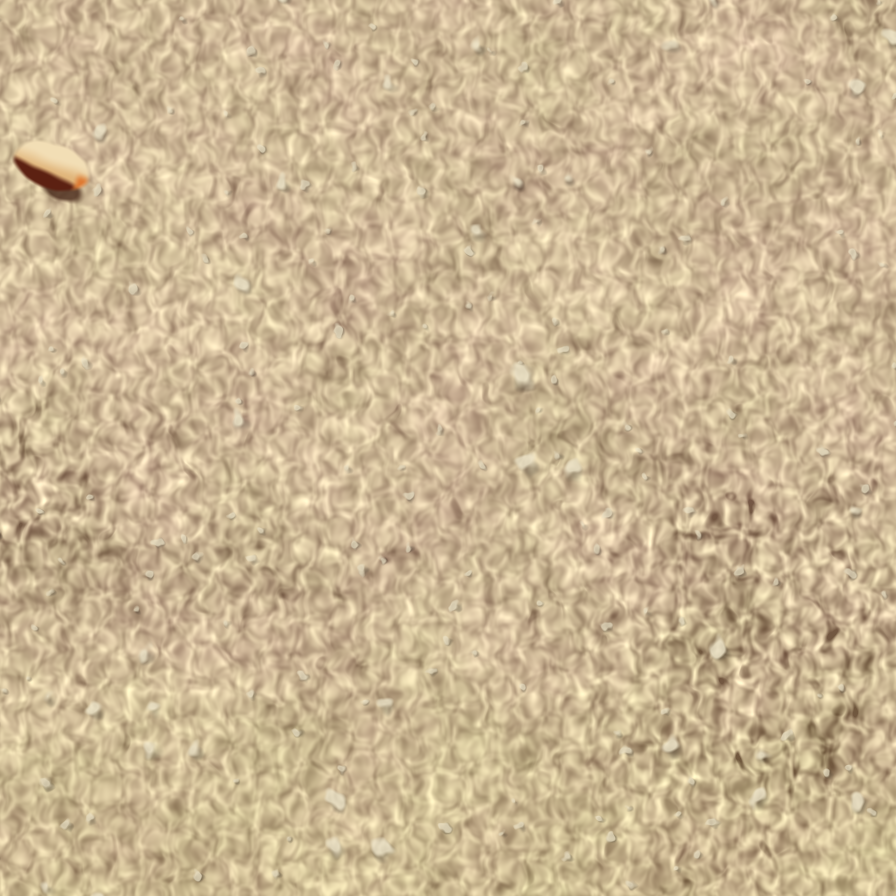
Write a three.js fragment shader that draws this texture.

```glsl
// Dry sandy ground: fine warped grains with dark crevices, rougher in a few patches.
// Layered gradient noise gives one tone that moves a sand colour from dark to light;
// scattered pale pebbles, a faint twig groove and one larger stone lie on top.
varying vec2 vUv;

float hash(vec2 p) {
  vec3 q = fract(p.xyx * vec3(0.1031, 0.1030, 0.0973));
  q += dot(q, q.yzx + 33.33);
  return fract((q.x + q.y) * q.z);
}

// Slope of a random direction at a lattice corner
float corner(vec2 cell, vec2 offset) {
  float angle = 6.2832 * hash(cell);
  return dot(vec2(cos(angle), sin(angle)), offset);
}

// Gradient noise, roughly -0.7 to 0.7
float noise(vec2 p) {
  vec2 i = floor(p), f = fract(p);
  vec2 u = f * f * f * (f * (f * 6.0 - 15.0) + 10.0);
  vec2 e = vec2(1.0, 0.0);
  return mix(mix(corner(i, f), corner(i + e, f - e), u.x),
             mix(corner(i + e.yx, f - e.yx), corner(i + e.xx, f - e.xx), u.x), u.y);
}

vec2 rotate(vec2 p, float angle) {
  float c = cos(angle), s = sin(angle);
  return vec2(c * p.x + s * p.y, c * p.y - s * p.x);
}

float patchAt(vec2 p, vec2 center, vec2 size) {
  vec2 d = (p - center) / size;
  return exp(-dot(d, d));
}

// Pebble cover in x, shadow in y; one candidate per cell
vec2 pebbles(vec2 p, float share) {
  vec2 cell = floor(p);
  vec2 center = 0.35 + 0.3 * vec2(hash(cell + 11.0), hash(cell + 47.0));
  vec2 d = rotate(fract(p) - center, 3.0 * hash(cell + 83.0));
  vec2 stretch = vec2(1.0, 0.65);
  float radius = mix(0.09, 0.21, pow(hash(cell + 29.0), 2.0));
  float wobble = 0.12 * noise(p * 4.0);
  float body = length(d * stretch) - radius * 0.8 + wobble;
  vec2 shadowOffset = fract(p) - center - vec2(0.05, -0.09);
  float shadow = length(shadowOffset) - radius + wobble;
  float present = step(hash(cell + 5.0), share);
  return present * vec2(smoothstep(0.05, -0.05, body), smoothstep(0.08, -0.08, shadow));
}

void main() {
  vec2 p = vUv;
  vec2 warp = vec2(noise(p * 42.0), noise(p * 42.0 + 71.0));
  vec2 q = p + 0.009 * warp;

  // Rough, darker patches fade into smoother ground
  float rough = patchAt(p, vec2(0.84, 0.28), vec2(0.17, 0.24))
              + 0.6 * patchAt(p, vec2(0.02, 0.45), vec2(0.09, 0.12))
              + 0.6 * patchAt(p, vec2(1.0, 0.98), vec2(0.06, 0.07))
              + 0.3 * patchAt(p, vec2(0.2, 0.4), vec2(0.22, 0.2));
  rough = clamp(rough * (1.0 + 1.2 * noise(p * 11.0 + 5.0)), 0.0, 1.0);

  // Grain tone, in steps of about one palette shade
  float broad = noise(p * 7.0 + 19.0);
  float clumps = noise(q * vec2(32.0, 28.0) + 37.0);
  float grains = noise(q * vec2(78.0, 56.0));
  float fine = noise(q * vec2(140.0, 108.0) + 53.0);
  float tone = 3.2 * grains + 2.1 * fine + 1.4 * clumps + 0.9 * broad;
  tone *= 0.95 + 0.6 * rough;
  tone += 0.18 - 0.5 * rough;

  // Dark crevices gather where the clump noise is high
  float crevice = smoothstep(0.1, 0.4, noise(q * vec2(60.0, 46.0) + 91.0));
  float gathered = smoothstep(0.0, 0.4, noise(p * 17.0 + 63.0) + 0.3 * rough);
  tone -= crevice * gathered * (1.5 + 1.2 * rough);

  // Shallow groove left by a twig
  vec2 along = rotate(q - vec2(0.42, 0.367), 0.54);
  float groove = length(vec2(max(abs(along.x) - 0.045, 0.0), along.y));
  tone -= 1.7 * smoothstep(0.015, 0.002, groove + 0.012 * clumps);

  // Sand colour with a slow drift between pink and yellow-green
  vec3 color = vec3(0.80, 0.715, 0.585) + 0.075 * max(tone, -5.0) * vec3(0.94, 1.0, 0.87);
  float drift = noise(p * 9.0 + 29.0) + 0.6 * noise(q * 50.0 + 7.0);
  color += drift * vec3(0.018, -0.006, 0.022);
  color += vec3(-0.012, 0.002, -0.025) * smoothstep(0.4, 0.0, p.y);

  // Pale pebbles in two sizes
  vec2 large = pebbles(p * 19.0 + 0.4, 0.09);
  vec2 small = pebbles(rotate(p, 0.4) * 36.0 + 8.0, 0.13);
  color *= 1.0 - 0.22 * max(large.y, small.y);
  vec3 pebbleColor = vec3(0.91, 0.87, 0.76) + 0.05 * fine;
  color = mix(color, pebbleColor, max(0.9 * large.x, 0.75 * small.x));

  // Larger stone with a dark red underside and an orange rim
  vec2 s = rotate(p - vec2(0.058, 0.815), -0.35) + 0.003 * warp;
  float stone = length(s / vec2(0.043, 0.025)) - 1.0;
  float shadow = length((s - vec2(0.02, -0.021)) / vec2(0.023, 0.012)) - 1.0;
  color = mix(color, vec3(0.30, 0.18, 0.12), 0.85 * smoothstep(0.25, -0.25, shadow));
  vec3 stoneColor = mix(vec3(0.88, 0.71, 0.48), vec3(0.95, 0.87, 0.71),
                        smoothstep(-0.008, 0.012, s.y));
  float underside = smoothstep(-0.006, -0.014, s.y + 0.12 * (s.x - 0.01));
  stoneColor = mix(stoneColor, vec3(0.36, 0.13, 0.07), underside);
  float rim = smoothstep(0.026, 0.036, s.x) * smoothstep(0.006, -0.006, s.y);
  stoneColor = mix(stoneColor, vec3(0.87, 0.48, 0.20), rim);
  color = mix(color, stoneColor, smoothstep(0.1, -0.1, stone));

  gl_FragColor = vec4(clamp(color, 0.0, 1.0), 1.0);
}
```
